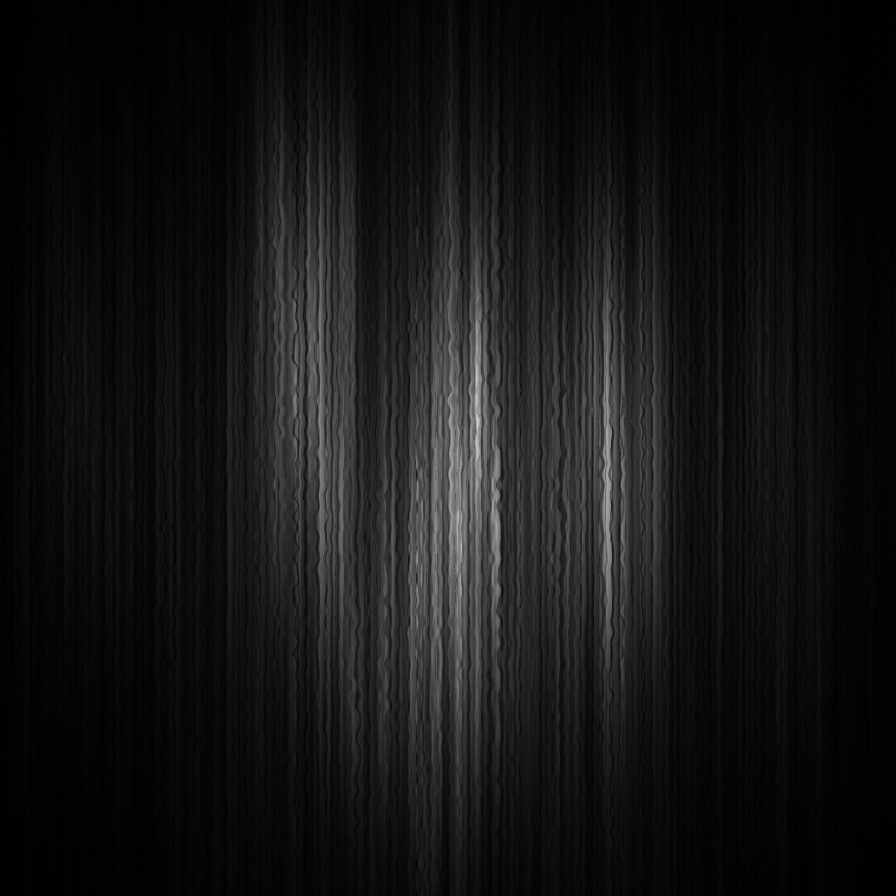
Write a WebGL 1 fragment shader that draws this background.

```glsl
precision highp float;
// Dark curtain of fine vertical grey strands lit by three tall soft glows.

uniform vec2 u_resolution;

float hash(vec2 p) {
  return fract(sin(dot(p, vec2(127.1, 311.7))) * 43758.5453);
}

float noise(vec2 p) {
  vec2 i = floor(p);
  vec2 f = fract(p);
  f = f * f * (3.0 - 2.0 * f);
  return mix(mix(hash(i), hash(i + vec2(1.0, 0.0)), f.x),
             mix(hash(i + vec2(0.0, 1.0)), hash(i + vec2(1.0, 1.0)), f.x), f.y);
}

// Elliptical soft light with separate horizontal and vertical spread
float glow(vec2 p, vec2 center, vec2 spread) {
  vec2 d = (p - center) / spread;
  return exp(-dot(d, d));
}

// Strands with a bright body, a dark crevice and a thin lit rim
float strands(vec2 p, float count, float seed) {
  float wobble = noise(vec2(p.x * count * 0.9 + seed, p.y * 85.0)) - 0.5;
  wobble *= 0.2 + 0.5 * noise(vec2(p.x * 45.0 + seed, p.y * 3.0));
  float u = p.x * count + wobble;
  float id = floor(u);
  float f = fract(u);
  float shade = 0.5 + 0.7 * hash(vec2(id, seed));
  float soft = 0.9 * count / u_resolution.x;
  float gap = 0.08 + 0.4 * hash(vec2(id, seed + 7.0));
  float depth = 0.25 + 0.6 * hash(vec2(id, seed + 11.0));
  float body = smoothstep(gap - soft, gap + soft, f) * (1.0 - smoothstep(1.0 - soft, 1.0, f));
  float rim = exp(-pow((f - gap - 0.15) / 0.16, 2.0)) * hash(vec2(id, seed + 3.0));
  return shade * mix(1.0 - depth, 1.0, body) + 0.5 * rim;
}

void main() {
  vec2 uv = gl_FragCoord.xy / u_resolution;

  // Ragged ends: each group of strands catches the light at its own height
  vec2 p = uv + vec2(0.0, 0.09 * (noise(vec2(uv.x * 70.0, 4.0)) - 0.5));

  // Main columns of light
  float light = 0.28 * glow(p, vec2(0.345, 0.58), vec2(0.052, 0.23));
  light += 0.33 * glow(p, vec2(0.522, 0.49), vec2(0.056, 0.27));
  light += 0.28 * glow(p, vec2(0.676, 0.51), vec2(0.055, 0.22));

  // Low fill between the columns and faint side light
  light += 0.14 * glow(p, vec2(0.45, 0.31), vec2(0.07, 0.19));
  light += 0.11 * glow(p, vec2(0.50, 0.42), vec2(0.25, 0.34));
  light += 0.045 * glow(p, vec2(0.10, 0.53), vec2(0.07, 0.23));
  light += 0.065 * glow(p, vec2(0.85, 0.51), vec2(0.09, 0.27));
  light += 0.035 * glow(p, vec2(0.5), vec2(0.45, 0.5));

  // Hot spot in the middle column
  light += 0.17 * glow(p, vec2(0.522, 0.46), vec2(0.024, 0.11));

  // Two strand sizes, then smooth broad bands and straight grain lines
  float streak = mix(strands(uv, 88.0, 2.0), strands(uv + vec2(0.003, 0.0), 137.0, 19.0), 0.5);
  float band = 0.8 + 0.4 * noise(vec2(uv.x * 55.0, uv.y * 2.0));
  float grain = 0.65 + 0.7 * noise(vec2(uv.x * 210.0, uv.y * 5.0));

  gl_FragColor = vec4(vec3(1.05 * light * streak * band * grain), 1.0);
}
```
